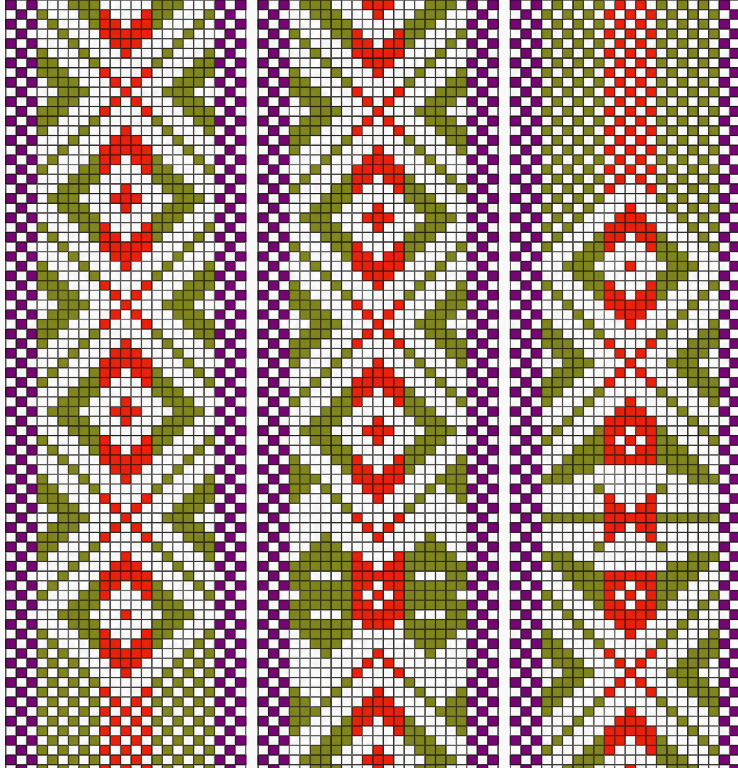
This pattern is drawn by a Shadertoy shader. Its source:

```glsl
// Three woven-band charts side by side: checked purple borders around red and olive
// diamonds on ruled squares. Each square is inked from s, a folded Manhattan distance
// to the nearest diamond centre, with a special motif in each band.

const float ROWS = 79.34;         // squares down the canvas
const float CELL_WIDTH = 0.01359; // widths are in canvas heights
const float BAND_PITCH = 0.3285;
const float BAND_START = 0.0075;
const int BAND_COLUMNS = 23;

const vec3 PAPER = vec3(0.975);
const vec3 OLIVE = vec3(0.50, 0.52, 0.12);
const vec3 RED = vec3(0.91, 0.13, 0.05);
const vec3 PURPLE = vec3(0.46, 0.02, 0.45);
const vec3 RULE = vec3(0.09, 0.08, 0.07);

vec2 hashGradient(vec2 p) {
    float h = fract(sin(dot(p, vec2(127.1, 311.7))) * 43758.5);
    return vec2(cos(6.2832 * h), sin(6.2832 * h));
}

float gradientNoise(vec2 p) {
    vec2 i = floor(p), f = fract(p);
    vec2 w = f * f * f * (f * (f * 6.0 - 15.0) + 10.0);
    vec2 e = vec2(0.0, 1.0);
    float a = dot(hashGradient(i), f);
    float b = dot(hashGradient(i + e.yx), f - e.yx);
    float c = dot(hashGradient(i + e.xy), f - e.xy);
    float d = dot(hashGradient(i + e.yy), f - e.yy);
    return mix(mix(a, b, w.x), mix(c, d, w.x), w.y);
}

bool within(int v, int low, int high) { return v >= low && v <= high; }

// Rows to the nearest crossing, crossings being 22 rows apart
int crossingDistance(int n) { return abs((n + 231) % 22 - 11); }

// Small cross, diamond ring, diagonal cross and side chevrons
bool diamondInk(int s) {
    return s <= 1 || within(s, 5, 7) || s == 11 || within(s, 15, 17);
}

// The same diamond dissolving into a checkerboard
bool checkedInk(int s) {
    return s <= 1 || within(s, 5, 7) || (s >= 11 && s % 2 == 1);
}

// Red block with a ringed dot between four olive lobes
bool lobesInk(int c, int r) {
    if (c <= 2) {
        bool block = within(r, -4, 3) && c + r <= 4 && c >= -2 - r;
        return block && c + abs(r) != 1;
    }
    int lobe = abs(c - 5) + abs(abs(r) - 2);
    return within(lobe, 2, 4) || (lobe == 1 && c == 5);
}

// Gabled block with olive eaves, then an hourglass on a bar; u counts from the crossing
bool gableInk(int c, int u) {
    int s = c + 11 - u;
    if (u >= 14) return c <= 2 ? c >= 16 - u : u == 16;
    if (u == 13) return c == 3;
    if (u >= 11) return s <= 7 && c >= 2 * u - 18;
    if (s <= 7) return c + abs(u - 8) != 1;
    return s == 11 || within(s, 15, 17);
}

// Ink in the central 17 columns; c is the distance from the band's axis
bool motifInk(int band, int c, int row) {
    if (band == 0) {
        if (row > 63) return checkedInk(c + row - 62);
        return diamondInk(c + 11 - crossingDistance(row - 9));
    }
    if (band == 1) {
        int m = 61 - abs(row - 61);
        if (m <= 44) return diamondInk(c + 11 - crossingDistance(m - 11));
        int s = c + m - 44;
        bool sideWedge = s >= 11 && c >= m - 43 && m < 53;
        bool lobes = m >= 55 && lobesInk(c, row - 61);
        return s <= 1 || within(s, 5, 7) || s == 11 || sideWedge || lobes;
    }
    int m = 53 - abs(row - 53);
    if (m < 27) return checkedInk(c + 28 - m);
    if (m <= 37) return diamondInk(c + m - 26);
    return gableInk(c, m - 37);
}

vec3 squareColor(int band, ivec2 square) {
    int c = abs(square.x - BAND_COLUMNS / 2);
    if (c > 8) return (square.x + square.y) % 2 == 0 ? PURPLE : PAPER;
    if (!motifInk(band, c, square.y)) return PAPER;
    return c <= 2 ? RED : OLIVE;
}

// Coverage of the ruled line nearest to x, with uneven darkness from line to line
float ruledLine(float x, float pixel, float seed) {
    float index = floor(x + 0.5);
    float strength = clamp(0.73 + 0.4 * gradientNoise(vec2(index * 0.37, seed)), 0.5, 0.95);
    float edge = abs(x - index);
    return strength * (1.0 - smoothstep(0.07 - 0.5 * pixel, 0.07 + 0.5 * pixel, edge));
}

void mainImage(out vec4 fragColor, in vec2 fragCoord) {
    vec2 p = fragCoord / iResolution.y;
    float band = clamp(floor((p.x - BAND_START + 0.006) / BAND_PITCH), 0.0, 2.0);
    vec2 grid = vec2((p.x - BAND_START - band * BAND_PITCH) / CELL_WIDTH, (1.0 - p.y) * ROWS);
    vec2 pixel = vec2(1.0 / CELL_WIDTH, ROWS) / iResolution.y;

    // Inked squares with faint mottling
    ivec2 square = ivec2(clamp(floor(grid), vec2(0.0), vec2(22.0, ROWS)));
    vec3 color = squareColor(int(band), square);
    color *= 1.0 + 0.05 * gradientNoise(grid * 1.7 + band * 31.0);

    // Ruled lines, ending at the margins
    float lines = max(ruledLine(grid.x, pixel.x, 3.3 + band), ruledLine(grid.y, pixel.y, 9.6));
    color = mix(color, RULE, lines);
    float outside = abs(grid.x - 11.5) - 11.57;
    color = mix(color, PAPER, smoothstep(-0.5 * pixel.x, 0.5 * pixel.x, outside));
    fragColor = vec4(clamp(color, 0.0, 1.0), 1.0);
}
```
